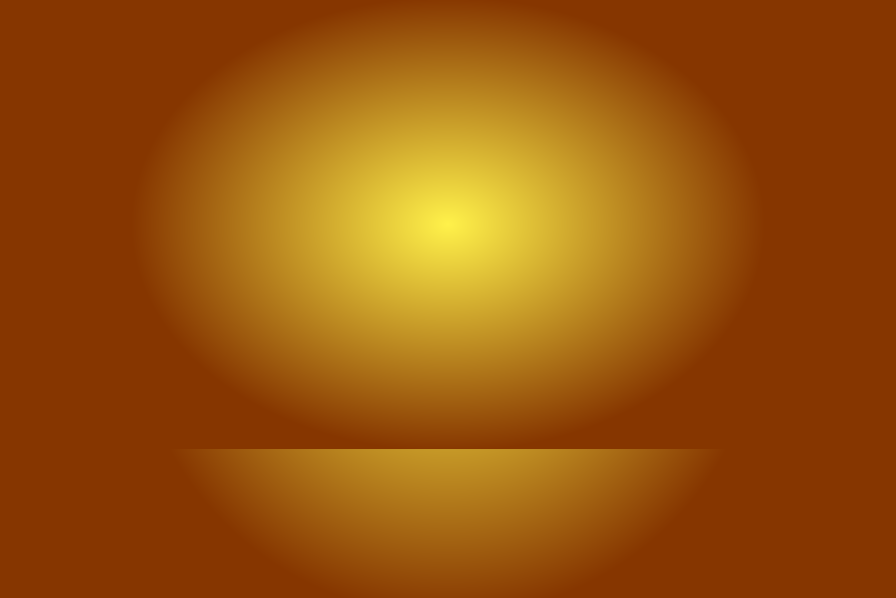
Give the GLSL for this background, as a Shadertoy shader.

```glsl
// Golden elliptical glow on deep amber, above a dimmer glow cut off by a horizon.
#define RIM_COLOR vec3(0.525, 0.212, 0.0)
#define CORE_COLOR vec3(1.0, 0.945, 0.29)
#define GLOW_CENTER vec2(0.5, 0.625)
#define GLOW_RADII vec2(0.3535, 0.38)
#define FLOOR_CENTER vec2(0.5, 0.5)
#define FLOOR_RADII vec2(0.3535, 0.53)
#define HORIZON 0.249

// Linear falloff: 1 at the center, 0 on the ellipse and beyond.
float ellipseGlow(vec2 uv, vec2 center, vec2 radii) {
    return clamp(1.0 - length((uv - center) / radii), 0.0, 1.0);
}

void mainImage(out vec4 fragColor, in vec2 fragCoord) {
    vec2 uv = fragCoord / iResolution.xy;

    // Main light and its lower continuation
    float upperGlow = ellipseGlow(uv, GLOW_CENTER, GLOW_RADII);
    float floorGlow = ellipseGlow(uv, FLOOR_CENTER, FLOOR_RADII);

    // Antialiased horizon separates the two lights
    float halfPixel = 0.5 / iResolution.y;
    float aboveHorizon = smoothstep(HORIZON - halfPixel, HORIZON + halfPixel, uv.y);
    float glow = mix(floorGlow, upperGlow, aboveHorizon);

    fragColor = vec4(mix(RIM_COLOR, CORE_COLOR, glow), 1.0);
}
```
